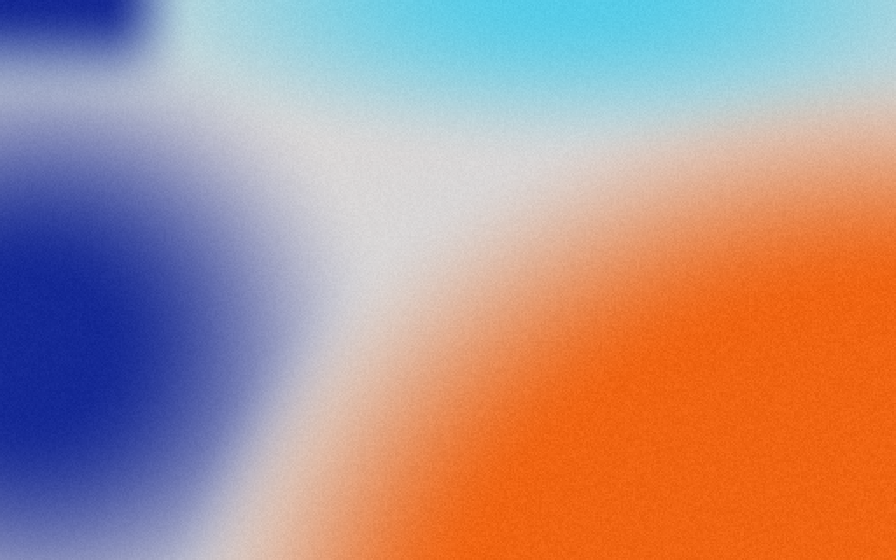
Reproduce this background procedurally as a Shadertoy shader.

```glsl
const vec3 MIST = vec3(0.85, 0.84, 0.84);
const vec3 PALE_SKY = vec3(0.76, 0.84, 0.86);
const vec3 CYAN = vec3(0.34, 0.80, 0.91);
const vec3 NAVY = vec3(0.08, 0.16, 0.58);
const vec3 ORANGE = vec3(0.94, 0.39, 0.07);

// Distance from a centre, equal to 1 on the ellipse with the given radii
float ellipseDistance(vec2 p, vec2 center, vec2 radii) {
    return length((p - center) / radii);
}

// 1 below the inner limit, fading to 0 at the outer limit
float fadeOut(float inner, float outer, float d) {
    return 1.0 - smoothstep(inner, outer, d);
}

float hash(vec2 cell) {
    vec3 q = fract(vec3(cell.xyx) * 0.1031);
    q += dot(q, q.yzx + 33.33);
    return fract((q.x + q.y) * q.z);
}

// Fine film grain, centred on zero
float grain(vec2 p, float density) {
    vec2 cell = floor(p * density);
    return hash(cell) + hash(cell + 71.0) - 1.0;
}

void mainImage(out vec4 fragColor, in vec2 fragCoord) {
    // Height runs from 0 to 1, width from 0 to the aspect ratio
    vec2 p = fragCoord / iResolution.y;
    float aspect = iResolution.x / iResolution.y;
    vec2 q = vec2(p.x * 1.6 / aspect, p.y);

    // Pale ground and the cyan glow along the top
    vec3 color = mix(MIST, PALE_SKY, smoothstep(0.72, 1.0, q.y));
    float skyDistance = ellipseDistance(q, vec2(1.02, 1.03), vec2(0.85, 0.32));
    color = mix(color, CYAN, fadeOut(0.1, 1.05, skyDistance));

    // Blue glow on the left, held back where the warm glow begins
    float warmDistance = ellipseDistance(q, vec2(1.7, -0.3), vec2(1.176, 1.0));
    float blueDistance = ellipseDistance(q, vec2(0.04, 0.38), vec2(0.64, 0.58));
    float blue = fadeOut(0.2, 1.05, blueDistance);
    blue *= smoothstep(1.05, 1.25, warmDistance);
    color = mix(color, NAVY, blue);

    // Soft navy block in the upper left corner
    float corner = fadeOut(0.18, 0.35, q.x) * fadeOut(0.0, 0.19, 1.0 - q.y);
    color = mix(color, NAVY, corner);

    // Orange glow from the lower right
    float warm = fadeOut(0.78, 1.22, warmDistance);
    color = mix(color, ORANGE, warm);

    color += grain(p, 320.0) * mix(0.022, 0.035, warm);
    fragColor = vec4(clamp(color, 0.0, 1.0), 1.0);
}
```
